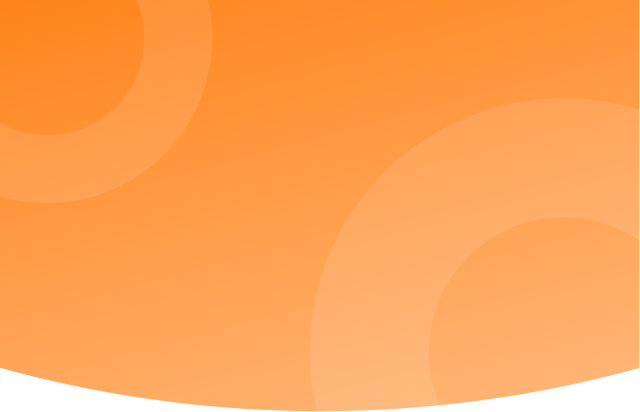
Give the GLSL for this background, as a Shadertoy shader.

```glsl
// Warm orange panel with a tilted linear gradient, two translucent rings
// and a shallow curved bottom edge on white. Built from circle distances;
// lengths are fractions of the canvas height.

const vec3 DEEP_ORANGE = vec3(1.0, 0.515, 0.105);
const vec3 PALE_ORANGE = vec3(1.0, 0.722, 0.485);
const vec3 PAPER_WHITE = vec3(1.0);

const float GRADIENT_TILT = 0.262;           // radians away from vertical
const float RING_OPACITY = 0.10;

const vec2 SMALL_RING_CENTER = vec2(0.115, 0.907);
const vec2 SMALL_RING_RADII = vec2(0.235, 0.400);    // inner, outer
const vec2 LARGE_RING_CENTER = vec2(1.368, 0.1455);
const vec2 LARGE_RING_RADII = vec2(0.327, 0.616);

const float ARC_RADIUS = 2.917;
const float ARC_BOTTOM = 0.002;
const float RIGHT_MARGIN = 0.0018;

// Coverage of the inside of a signed distance, one pixel soft.
float coverage(float dist, float pixel) {
    return clamp(0.5 - dist / pixel, 0.0, 1.0);
}

float ringDistance(vec2 p, vec2 center, vec2 radii) {
    float d = length(p - center);
    return max(d - radii.y, radii.x - d);
}

void mainImage(out vec4 fragColor, in vec2 fragCoord) {
    float pixel = 1.0 / iResolution.y;
    float aspect = iResolution.x * pixel;
    vec2 p = fragCoord * pixel;

    // Gradient from the top left corner to the bottom right one
    vec2 direction = vec2(sin(GRADIENT_TILT), -cos(GRADIENT_TILT));
    float span = dot(vec2(aspect, -1.0), direction);
    float t = dot(p - vec2(0.0, 1.0), direction) / span;
    vec3 color = mix(DEEP_ORANGE, PALE_ORANGE, clamp(t, 0.0, 1.0));

    // Translucent rings
    float smallRing = coverage(ringDistance(p, SMALL_RING_CENTER, SMALL_RING_RADII), pixel);
    float largeRing = coverage(ringDistance(p, LARGE_RING_CENTER, LARGE_RING_RADII), pixel);
    color = mix(color, PAPER_WHITE, RING_OPACITY * smallRing);
    color = mix(color, PAPER_WHITE, RING_OPACITY * largeRing);

    // Curved bottom edge and thin right margin
    vec2 arcCenter = vec2(0.5 * aspect, ARC_BOTTOM + ARC_RADIUS);
    float panel = coverage(length(p - arcCenter) - ARC_RADIUS, pixel);
    panel *= coverage(p.x - (aspect - RIGHT_MARGIN), pixel);

    fragColor = vec4(mix(PAPER_WHITE, color, panel), 1.0);
}
```
